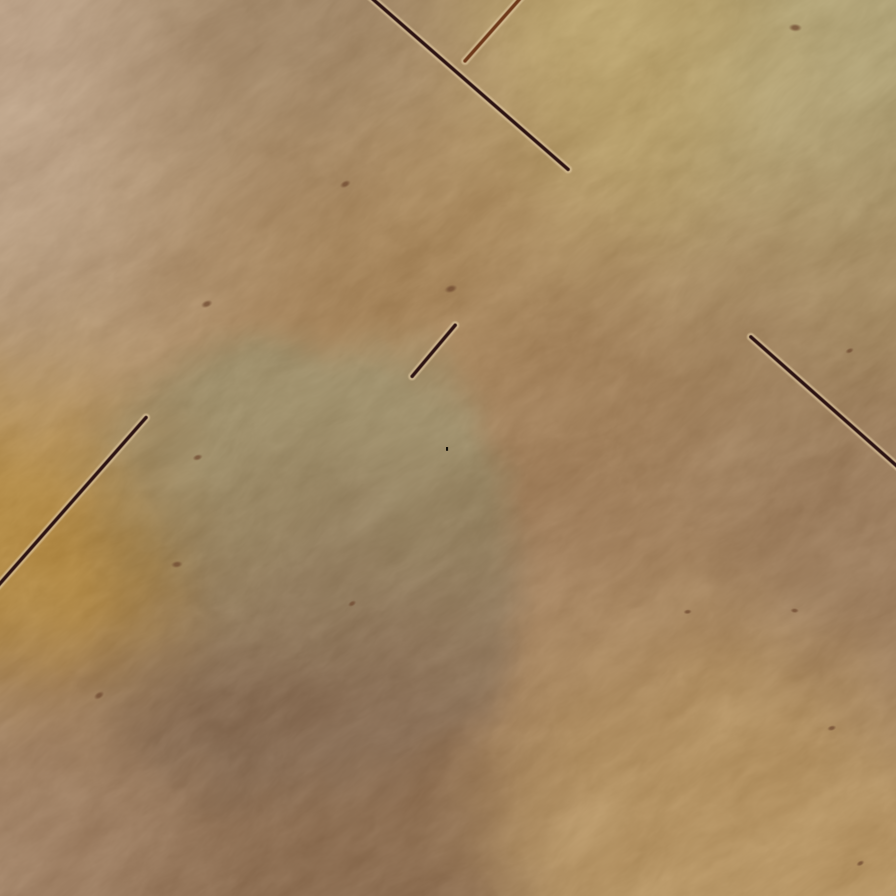
This texture is drawn by a Shadertoy shader. Its source:

```glsl
// Soft painted ground of tan, ochre and grey-green washes, with a dim round
// patch, slanted brush grain, a few rust specks and thin dark scratches.
// Washes are a normalised Gaussian blend; grain is stretched value noise.

#define WASH_SIZE 0.115
#define WARP_AMOUNT 0.09
#define GRAIN_ANGLE 0.65
#define GRAIN_STRETCH 2.3
#define GRAIN_CONTRAST 0.085
#define PATCH_CENTRE vec2(0.315, 0.365)
#define PATCH_RADIUS 0.27
#define LINE_HALF_WIDTH 0.0019
#define RIM_HALF_WIDTH 0.0048
#define SPECK_CELLS 7.0
#define SPECK_SHARE 0.2

const int WASHES = 15;
const vec2 washPlace[WASHES] = vec2[](
    vec2(0.03, 0.86), vec2(0.10, 0.70), vec2(0.34, 0.94), vec2(0.70, 0.90),
    vec2(0.97, 0.93), vec2(0.47, 0.74), vec2(0.92, 0.70), vec2(0.68, 0.56),
    vec2(0.92, 0.47), vec2(0.75, 0.16), vec2(0.03, 0.43), vec2(0.05, 0.10),
    vec2(0.36, 0.08), vec2(0.24, 0.66), vec2(0.62, 0.38));
const vec3 washTint[WASHES] = vec3[](
    vec3(0.75, 0.65, 0.55), vec3(0.71, 0.61, 0.50), vec3(0.64, 0.54, 0.42),
    vec3(0.74, 0.65, 0.44), vec3(0.69, 0.64, 0.47), vec3(0.66, 0.53, 0.36),
    vec3(0.66, 0.56, 0.40), vec3(0.64, 0.51, 0.36), vec3(0.61, 0.49, 0.37),
    vec3(0.72, 0.59, 0.40), vec3(0.70, 0.54, 0.26), vec3(0.63, 0.51, 0.40),
    vec3(0.55, 0.43, 0.32), vec3(0.66, 0.53, 0.37), vec3(0.63, 0.50, 0.37));

// Scratches as start.xy, end.xy
const int SCRATCHES = 5;
const vec4 scratch[SCRATCHES] = vec4[](
    vec4(0.40, 1.015, 0.634, 0.811), vec4(0.519, 0.932, 0.595, 1.018),
    vec4(0.460, 0.580, 0.508, 0.637), vec4(0.838, 0.624, 1.02, 0.463),
    vec4(-0.02, 0.326, 0.163, 0.534));

float hash(vec2 p) {
    vec3 q = fract(p.xyx * 0.1031);
    q += dot(q, q.yzx + 33.33);
    return fract((q.x + q.y) * q.z);
}

float noise(vec2 p) {
    vec2 cell = floor(p), f = fract(p);
    f = f * f * (3.0 - 2.0 * f);
    return mix(mix(hash(cell), hash(cell + vec2(1, 0)), f.x),
               mix(hash(cell + vec2(0, 1)), hash(cell + vec2(1, 1)), f.x), f.y);
}

mat2 rotation(float a) {
    return mat2(cos(a), -sin(a), sin(a), cos(a));
}

// Fractal noise centred on zero
float fbm(vec2 p) {
    float sum = 0.0, weight = 0.5;
    for (int i = 0; i < 5; i++) {
        sum += weight * (noise(p) - 0.5);
        p = rotation(0.25) * p * 2.03 + 17.3;
        weight *= 0.56;
    }
    return sum;
}

float segmentDistance(vec2 p, vec2 a, vec2 b) {
    vec2 ab = b - a;
    return length(p - a - ab * clamp(dot(p - a, ab) / dot(ab, ab), 0.0, 1.0));
}

vec3 washes(vec2 p) {
    vec3 sum = vec3(0.0);
    float total = 0.0;
    for (int i = 0; i < WASHES; i++) {
        vec2 d = (p - washPlace[i]) / WASH_SIZE;
        float weight = exp(-0.5 * dot(d, d)) + 1e-5;
        sum += weight * washTint[i];
        total += weight;
    }
    return sum / total;
}

// Coverage of rust specks, sparse on a jittered grid
float specks(vec2 p, float soft) {
    vec2 cell = floor(p * SPECK_CELLS);
    vec2 jitter = vec2(hash(cell + 41.0), hash(cell + 73.0));
    vec2 d = p - (cell + 0.2 + 0.6 * jitter) / SPECK_CELLS;
    d = rotation(GRAIN_ANGLE * (jitter.x - 0.1)) * d * vec2(0.6, 1.0);
    float size = mix(0.002, 0.004, jitter.y);
    float present = step(hash(cell + 7.0), SPECK_SHARE);
    return present * (1.0 - smoothstep(size * 0.3, size + soft, length(d)));
}

void mainImage(out vec4 fragColor, in vec2 fragCoord) {
    vec2 uv = fragCoord / iResolution.y;
    float pixel = 1.0 / iResolution.y;

    // Ground washes with wandering borders
    vec2 grainUv = rotation(GRAIN_ANGLE) * uv * vec2(1.0, GRAIN_STRETCH);
    vec2 warp = vec2(fbm(uv * 6.0 + 3.0), fbm(uv * 6.0 + 29.0));
    vec2 p = uv + WARP_AMOUNT * warp;
    vec3 color = washes(p);

    // Round patch: crisp to the right, melting into ochre on the left
    vec3 patchTint = mix(vec3(0.53, 0.425, 0.33), vec3(0.615, 0.56, 0.42),
                         smoothstep(0.16, 0.56, p.y));
    float edge = length(p - PATCH_CENTRE) - PATCH_RADIUS;
    float cover = 1.0 - smoothstep(-0.045, 0.03, edge);
    color = mix(color, patchTint, 0.9 * cover * smoothstep(0.04, 0.26, p.x));

    // Cloudy mottling and slanted brush grain
    float mottle = fbm(grainUv * 9.0 + 51.0);
    float grain = fbm(grainUv * 36.0 + warp * 3.0);
    color += GRAIN_CONTRAST * (mottle * vec3(0.9, 1.0, 1.0) + 0.6 * grain);

    // Specks and one tiny central dot
    color = mix(color, vec3(0.44, 0.29, 0.19), 0.75 * specks(uv, pixel));
    vec2 dotDistance = abs(uv - 0.499) - vec2(0.0012, 0.002);
    float dotEdge = max(dotDistance.x, dotDistance.y);
    color = mix(color, vec3(0.06, 0.05, 0.03), 1.0 - smoothstep(-0.5 * pixel, 0.5 * pixel, dotEdge));

    // Scratches: pale rim under a dark core, one of them rusty
    for (int i = 0; i < SCRATCHES; i++) {
        float d = segmentDistance(uv, scratch[i].xy, scratch[i].zw);
        float rim = 1.0 - smoothstep(RIM_HALF_WIDTH - 0.002, RIM_HALF_WIDTH + pixel, d);
        float core = 1.0 - smoothstep(LINE_HALF_WIDTH - pixel, LINE_HALF_WIDTH + pixel, d);
        vec3 ink = i == 1 ? vec3(0.43, 0.22, 0.10) : vec3(0.17, 0.07, 0.07);
        color = mix(color, vec3(0.86, 0.77, 0.61), 0.7 * rim);
        color = mix(color, ink, core);
    }
    fragColor = vec4(color, 1.0);
}
```
